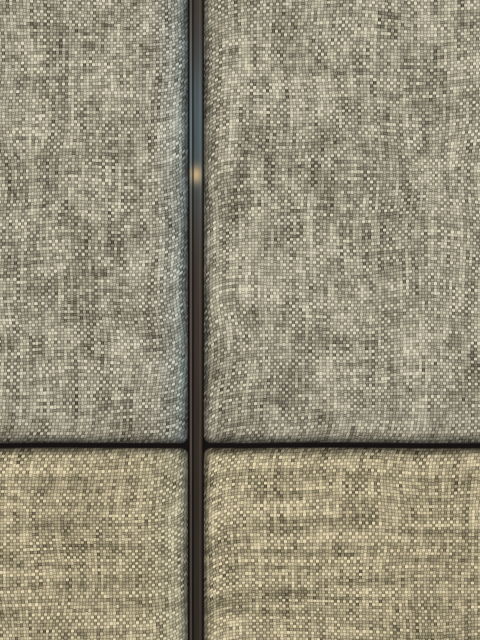
Write a WebGL 1 fragment shader that draws this texture.

```glsl
precision highp float;
uniform vec2 u_resolution;

// Lengths are fractions of the canvas height.
const float PI = 3.14159265;
const float THREADS = 200.0;
const vec2 CROSSING = vec2(0.306, 0.304);
const vec2 GAP_HALF = vec2(0.0120, 0.0040);
const float CORNER_RADIUS = 0.012;

const vec3 YARN_DARK = vec3(0.27, 0.255, 0.21);
const vec3 YARN_LIGHT = vec3(0.88, 0.85, 0.75);
const vec3 COOL_TINT = vec3(0.84, 0.95, 1.08);
const vec3 WARM_TINT = vec3(1.04, 1.01, 0.94);
const vec3 GAP_COLOR = vec3(0.085, 0.075, 0.07);
const vec3 METAL_BROWN = vec3(0.25, 0.215, 0.185);
const vec3 METAL_BLUE = vec3(0.33, 0.39, 0.41);
const vec3 METAL_GLINT = vec3(0.80, 0.69, 0.52);

float hash(vec2 p) {
  vec3 q = fract(vec3(p.xyx) * 0.1031);
  q += dot(q, q.yzx + 33.33);
  return fract((q.x + q.y) * q.z);
}

float noise(vec2 p) {
  vec2 i = floor(p);
  vec2 f = fract(p);
  f = f * f * (3.0 - 2.0 * f);
  float low = mix(hash(i), hash(i + vec2(1.0, 0.0)), f.x);
  float high = mix(hash(i + vec2(0.0, 1.0)), hash(i + vec2(1.0, 1.0)), f.x);
  return mix(low, high, f.y);
}

float bell(float x, float width) {
  return exp(-x * x / (width * width));
}

// Depth inside a rounded corner, measured from its two edges.
float cornerDepth(vec2 edge, float radius) {
  vec2 k = radius - edge;
  return radius - length(max(k, 0.0)) - min(max(k.x, k.y), 0.0);
}

// Uneven yarn tone, drawn out along the thread.
float yarnTone(float along, float thread, float stretch) {
  float slub = noise(vec2(along / stretch, thread * 7.0));
  float fleck = noise(vec2(along * 0.55, thread * 3.0 + 90.0));
  return mix(slub, fleck, 0.45);
}

// Plain weave: returns lightness from 0 to 1.
float weave(vec2 g, float weftStretch) {
  vec2 cell = floor(g);
  vec2 f = fract(g) - 0.5;
  float over = 0.5 + 0.5 * clamp(3.0 * sin(PI * g.x) * sin(PI * g.y), -1.0, 1.0);
  float weft = yarnTone(g.x, cell.y, weftStretch) + 0.16;
  float warp = yarnTone(g.y, cell.x + 400.0, 9.0) - 0.13;
  float relief = mix(cos(PI * f.x), cos(PI * f.y), over) - 0.64;
  float jitter = hash(cell + 17.0) - 0.5;
  return 0.15 + 0.78 * mix(warp, weft, over) + 0.45 * relief + 0.24 * jitter;
}

vec3 fabric(vec2 p, vec2 side, float depth, vec2 edge) {
  float lower = step(side.y, 0.0);
  // Threads wander, and slant where the cloth wraps an edge.
  vec2 g = p * THREADS;
  g += 2.2 * vec2(noise(p * 11.0), noise(p * 9.0 + 40.0));
  g.y += side.x * 5.0 * exp(-edge.x / 0.022);
  g.x += side.y * 2.0 * exp(-edge.y / 0.018);
  float tone = weave(g + 50.0 * (side + 2.0), mix(7.0, 22.0, lower));

  // Broad mottling: upright above, level streaks below.
  vec2 grain = mix(vec2(60.0, 24.0), vec2(9.0, 95.0), lower);
  tone += 0.20 * (noise(p * grain + 5.0) - 0.5) + 0.10 * (noise(p * 7.0) - 0.5);
  vec3 color = mix(YARN_DARK, YARN_LIGHT, clamp(tone, 0.0, 1.0));

  // Light on the cushion and shade where it rolls into the gaps.
  color *= mix(0.48, 1.0, smoothstep(-0.002, 0.016, depth));
  color *= 1.0 - 0.16 * (1.0 - lower) * exp(-edge.y / 0.025);
  float cool = step(side.x, 0.0) * exp(-edge.x / 0.025) * (1.0 - 0.5 * lower);
  return color * mix(vec3(1.0), COOL_TINT, cool) * mix(vec3(1.0), WARM_TINT, lower);
}

// Brushed bar; u runs from -1 to 1 across it.
vec3 metalBar(float u, float y) {
  vec3 color = mix(METAL_BROWN, METAL_BLUE, 0.8 * bell(y - 0.80, 0.14));
  color *= 0.78 + 0.22 * smoothstep(0.1, 0.7, y);
  color = mix(color, METAL_GLINT, bell(y - 0.727, 0.014) * bell(u, 0.75));
  color += 0.13 * bell(u + 0.62, 0.12) + 0.06 * bell(u - 0.55, 0.12);
  color *= 1.0 - 0.55 * bell(u + 0.38, 0.13);
  color *= 0.94 + 0.12 * noise(vec2(u * 9.0, y * 14.0));
  return color * (1.0 - 0.8 * smoothstep(0.72, 1.0, abs(u)));
}

vec3 scene(vec2 p, float pixel) {
  vec2 q = p - CROSSING;
  q.y += 0.0015 * (noise(vec2(p.x * 18.0, 3.0)) - 0.5);
  vec2 side = vec2(q.x < 0.0 ? -1.0 : 1.0, q.y < 0.0 ? -1.0 : 1.0);
  vec2 edge = abs(q) - GAP_HALF;
  float depth = cornerDepth(edge, CORNER_RADIUS);
  vec3 cloth = fabric(p, side, depth, max(edge, 0.0));
  vec3 color = mix(GAP_COLOR, cloth, smoothstep(-pixel, pixel, depth));
  float bar = 1.0 - smoothstep(-pixel, pixel, edge.x);
  return mix(color, metalBar(q.x / GAP_HALF.x, p.y), bar);
}

void main() {
  float pixel = 1.0 / u_resolution.y;
  vec3 sum = vec3(0.0);
  // Four samples per pixel soften the threads.
  for (int i = 0; i < 4; i++) {
    float n = float(i);
    vec2 offset = vec2(mod(n, 2.0), floor(n / 2.0)) * 0.5 - 0.25;
    sum += scene((gl_FragCoord.xy + offset) * pixel, pixel);
  }
  gl_FragColor = vec4(sum / 4.0, 1.0);
}
```
